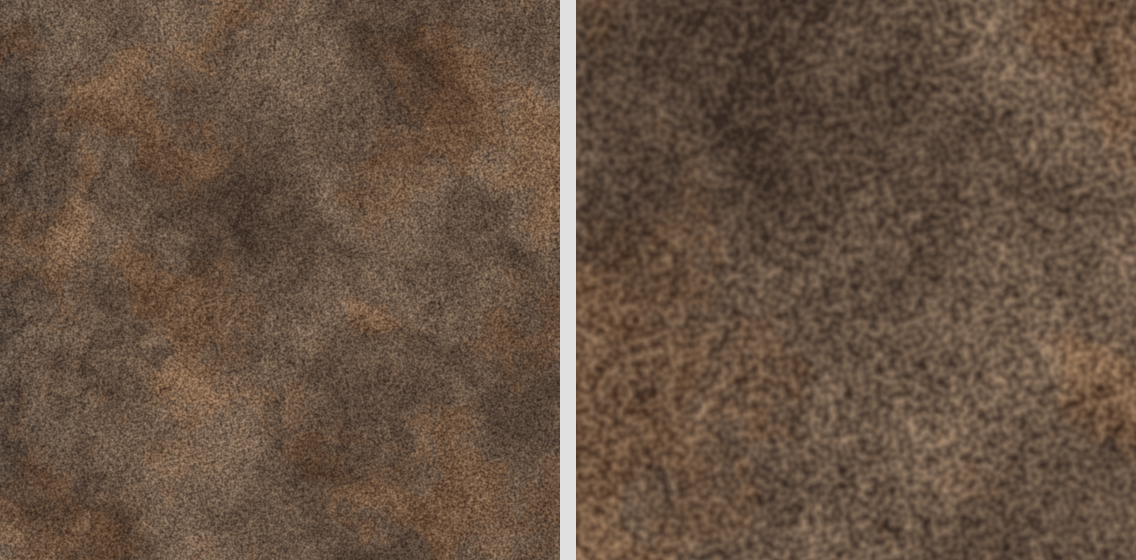
Left, the full canvas; right, a detail of the centre.
This texture is drawn by a three.js fragment shader. Its source:

```glsl
// Weathered brown plaster: cloudy dark and ochre patches under a fine sandy grain.
varying vec2 vUv;

const vec3 UMBER = vec3(0.28, 0.22, 0.18);         // darkest stain
const vec3 SAND = vec3(0.53, 0.44, 0.36);          // brightest grain
const vec3 OCHRE_SHIFT = vec3(0.030, -0.002, -0.026);
const vec3 GREY_SHIFT = vec3(-0.018, -0.003, 0.008);

const float BASE_TONE = 0.47;        // 0 = umber, 1 = sand
const float PATCH_SCALE = 3.3;       // cloudy stains across the canvas
const float PATCH_CONTRAST = 0.66;
const float WARP = 0.10;             // raggedness of the stains
const float MOTTLE_SCALE = 21.0;
const float MOTTLE_CONTRAST = 0.20;
const float STREAK_CONTRAST = 0.16;
const float RELIEF_SCALE = 24.0;     // trowel ridges, strongest at the left
const float RELIEF_CONTRAST = 0.42;
const float GRAIN_SCALE = 127.0;
const float COARSE_GRAIN = 0.50;
const float FINE_GRAIN = 0.72;

const mat2 TURN = mat2(0.80, 0.60, -0.60, 0.80);

// Unit gradient at a lattice point
vec2 gradientAt(vec2 cell) {
  vec3 p = fract(vec3(cell.xyx) * 0.1031);
  p += dot(p, p.yzx + 33.33);
  float angle = 6.28318 * fract((p.x + p.y) * p.z);
  return vec2(cos(angle), sin(angle));
}

// Gradient noise, about -0.7 to 0.7
float gradientNoise(vec2 p) {
  vec2 cell = floor(p);
  vec2 f = p - cell;
  vec2 blend = f * f * f * (f * (f * 6.0 - 15.0) + 10.0);
  vec2 right = vec2(1.0, 0.0);
  vec2 up = vec2(0.0, 1.0);
  float low = mix(dot(gradientAt(cell), f),
                  dot(gradientAt(cell + right), f - right), blend.x);
  float high = mix(dot(gradientAt(cell + up), f - up),
                   dot(gradientAt(cell + 1.0), f - 1.0), blend.x);
  return mix(low, high, blend.y);
}

// Octaves of noise, each turned to hide the lattice
float fbm(vec2 p) {
  float sum = 0.0;
  float weight = 1.0;
  for (int i = 0; i < 5; i++) {
    sum += weight * gradientNoise(p);
    p = TURN * p * 2.03 + 17.3;
    weight *= 0.58;
  }
  return sum;
}

// Broken brush marks along both axes
float streaks(vec2 p) {
  float across = gradientNoise(p * vec2(9.0, 85.0) + 3.7);
  float upward = gradientNoise(p * vec2(70.0, 10.0) + 51.2);
  return across + upward;
}

// Ridges lit from the upper left
float relief(vec2 p) {
  vec2 q = p * vec2(RELIEF_SCALE, RELIEF_SCALE * 0.7);
  vec2 lightStep = vec2(-0.12, 0.10);
  return fbm(q) - fbm(q + lightStep);
}

// Sandy speckle in two sizes
float grain(vec2 p) {
  vec2 q = TURN * p * GRAIN_SCALE;
  float coarse = gradientNoise(q + 9.1);
  float fine = gradientNoise(TURN * q * 1.83 + 71.7);
  return COARSE_GRAIN * coarse + FINE_GRAIN * fine;
}

void main() {
  vec2 uv = vUv;

  // Stains with ragged outlines
  vec2 warp = vec2(fbm(uv * 6.0 + 11.0), fbm(uv * 6.0 + 47.0));
  vec2 ragged = uv + WARP * warp;
  float patches = fbm(ragged * PATCH_SCALE + 5.4);
  float mottle = fbm(uv * MOTTLE_SCALE + 83.0);

  // Surface texture
  float leftSide = 1.0 - smoothstep(0.0, 0.45, uv.x);
  float ridgeArea = smoothstep(-0.1, 0.4, fbm(uv * 4.0 + 29.0) + 0.25 * leftSide);
  float ridges = relief(uv) * ridgeArea;
  float grainGain = 1.0 + 0.5 * clamp(patches, -0.5, 0.5);

  float tone = BASE_TONE
    + PATCH_CONTRAST * patches
    + MOTTLE_CONTRAST * mottle
    + STREAK_CONTRAST * streaks(ragged)
    + RELIEF_CONTRAST * ridges
    + grainGain * grain(uv);
  tone = clamp(tone, -0.25, 1.35);

  // Ochre in the lighter clouds, grey towards the left edge
  float ochre = smoothstep(-0.05, 0.45, fbm(ragged * 4.5 + 61.0) + 0.4 * patches);
  float grey = 0.7 * (1.0 - smoothstep(0.0, 0.16, uv.x + 0.08 * warp.x));

  vec3 color = mix(UMBER, SAND, tone);
  color += OCHRE_SHIFT * ochre + GREY_SHIFT * grey;
  gl_FragColor = vec4(color, 1.0);
}
```
